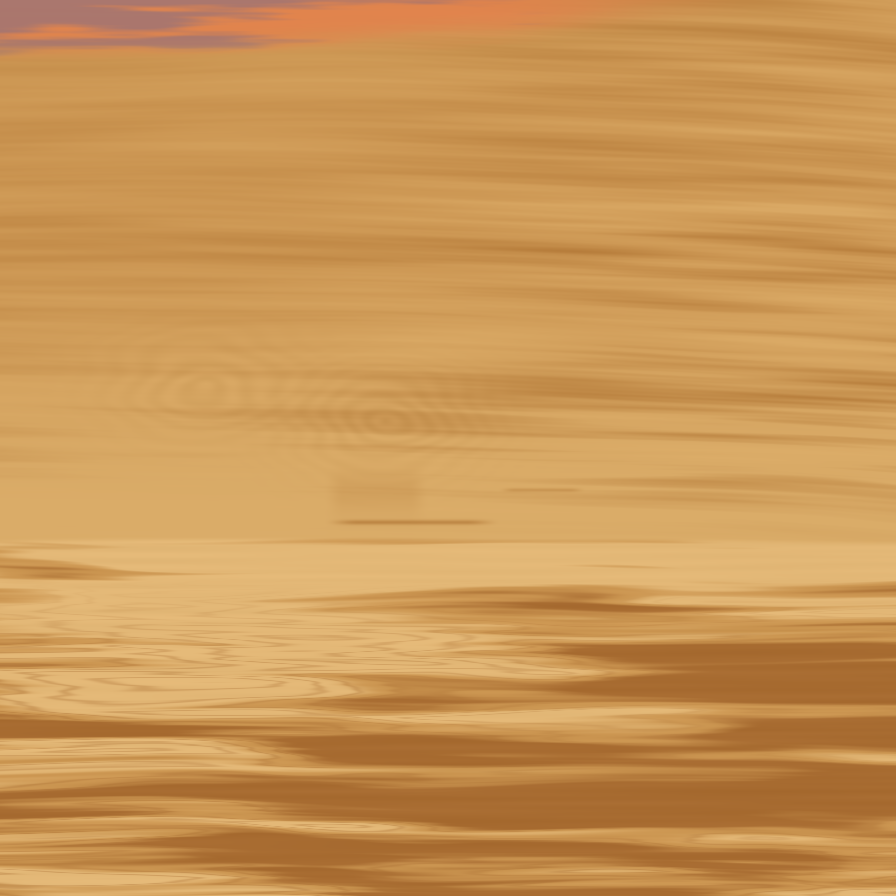
Reproduce this texture procedurally as a Shadertoy shader.

```glsl
// Golden dusk: soft wind-drawn haze above a band of glossy, wood-like water ripples.

const float HORIZON = 0.395;
const vec3 HAZE_LOW = vec3(0.855, 0.675, 0.410);
const vec3 HAZE_HIGH = vec3(0.800, 0.590, 0.325);
const vec3 HAZE_SHADE = vec3(0.680, 0.445, 0.190);
const vec3 HAZE_LIGHT = vec3(0.875, 0.690, 0.420);
const vec3 WATER_PALE = vec3(0.890, 0.720, 0.465);
const vec3 WATER_GOLD = vec3(0.800, 0.590, 0.320);
const vec3 WATER_DARK = vec3(0.655, 0.420, 0.190);
const vec3 CLOUD_MAUVE = vec3(0.650, 0.450, 0.440);
const vec3 CLOUD_CORAL = vec3(0.890, 0.510, 0.300);

vec2 gradientAt(vec2 cell) {
    float h = fract(sin(dot(cell, vec2(127.1, 311.7))) * 43758.55);
    return vec2(cos(6.2832 * h), sin(6.2832 * h));
}

// Gradient noise, roughly -0.6 to 0.6
float gradientNoise(vec2 p) {
    vec2 i = floor(p), f = fract(p);
    vec2 u = f * f * f * (f * (f * 6.0 - 15.0) + 10.0);
    vec2 e = vec2(1.0, 0.0);
    float low = mix(dot(gradientAt(i), f), dot(gradientAt(i + e), f - e), u.x);
    float high = mix(dot(gradientAt(i + e.yx), f - e.yx),
                     dot(gradientAt(i + 1.0), f - 1.0), u.x);
    return mix(low, high, u.y);
}

float fbm(vec2 p, int octaves, float gain) {
    float sum = 0.0, amplitude = 1.0;
    for (int k = 0; k < octaves; k++) {
        sum += amplitude * gradientNoise(p);
        p = p * vec2(1.6, 2.1) + vec2(17.3, 9.1);
        amplitude *= gain;
    }
    return sum;
}

// Soft horizontal dash
float dash(vec2 p, vec2 center, vec2 size) {
    vec2 d = (p - center) / size;
    return exp(-d.y * d.y) * (1.0 - smoothstep(0.6, 1.0, abs(d.x)));
}

// Faint curved ridges fading away from a center
float ridges(vec2 p, vec2 center, float spacing) {
    vec2 d = (p - center) * vec2(1.0, 1.7);
    float arc = length(d) + 0.03 * gradientNoise(p * vec2(6.0, 30.0));
    return sin(6.2832 * arc / spacing) * exp(-dot(d, d) * 90.0);
}

vec3 haze(vec2 p) {
    float height = (p.y - HORIZON) / (1.0 - HORIZON);
    vec3 color = mix(HAZE_LOW, HAZE_HIGH, smoothstep(0.0, 0.6, height));

    // Streaks grow stronger and sag toward the right
    float sag = 0.03 * p.x * p.x + 0.014 * gradientNoise(p * vec2(2.0, 5.0));
    vec2 q = vec2(p.x, p.y + sag);
    float broad = fbm(q * vec2(1.7, 15.0) + 3.7, 3, 0.6);
    float fine = fbm(q * vec2(1.9, 62.0) + 31.0, 3, 0.6);
    float strength = mix(0.42, 1.0, smoothstep(0.15, 0.9, p.x));
    strength *= smoothstep(-0.04, 0.22, height) * mix(1.0, 0.65, smoothstep(0.55, 1.0, height));
    float streak = (0.65 * broad + 0.55 * fine) * strength;
    color = mix(color, HAZE_SHADE, clamp(streak * 1.25 + 0.06 * p.x * strength, 0.0, 0.75));
    color = mix(color, HAZE_LIGHT, clamp(-streak * 1.3, 0.0, 0.7));

    // Ridges and short shadows
    color += 0.012 * ridges(p, vec2(0.23, 0.57), 0.030);
    color += 0.012 * ridges(p, vec2(0.43, 0.53), 0.024);
    float shadow = dash(p, vec2(0.46, 0.417), vec2(0.10, 0.0028));
    shadow += 0.6 * dash(p, vec2(0.605, 0.453), vec2(0.05, 0.0022));
    shadow += 0.3 * dash(p, vec2(0.42, 0.450), vec2(0.06, 0.024));
    return mix(color, HAZE_SHADE, 0.6 * shadow);
}

vec3 addSunsetCloud(vec3 color, vec2 p) {
    float wisp = fbm(p * vec2(4.0, 32.0) + 5.0, 4, 0.55);
    float edge = 0.938 + 0.075 * p.x * p.x + 0.012 * wisp;
    float cover = smoothstep(edge - 0.012, edge + 0.025, p.y);
    cover *= 1.0 - smoothstep(0.5, 0.9, p.x);
    float coral = smoothstep(-0.25, 0.35, wisp + 0.9 * p.x - 14.0 * (p.y - edge - 0.018));
    return mix(color, mix(CLOUD_MAUVE, CLOUD_CORAL, coral), 0.9 * cover);
}

vec3 water(vec2 p) {
    float depth = (HORIZON - p.y) / HORIZON;
    vec2 warp = vec2(0.20, 0.012) * gradientNoise(p * vec2(2.5, 14.0) + 8.0);
    vec2 q = p + warp;
    float swell = fbm(q * vec2(1.8, 23.0) + 12.0, 3, 0.55);
    float ripple = fbm(q * vec2(2.1, 62.0) + 41.0, 3, 0.55);

    // Large brown reflection at the right
    vec2 d = (p - vec2(0.94, 0.17)) / vec2(0.48, 0.11);
    float reflection = exp(-dot(d, d));
    float tone = 0.85 * swell + 0.50 * ripple * (1.0 - 0.5 * reflection);
    tone += mix(-0.24, 0.14, smoothstep(0.0, 0.75, depth)) + 0.42 * reflection;

    // Pale sheets, golden slopes and dark troughs
    vec3 color = mix(WATER_PALE, WATER_GOLD, smoothstep(-0.20, 0.08, tone));
    color = mix(color, WATER_DARK, smoothstep(0.06, 0.36, tone));

    // Thin contour lines follow the swell
    float contour = pow(0.5 + 0.5 * sin(34.0 * swell + 8.0 * ripple), 5.0);
    float lines = contour * smoothstep(0.08, 0.35, depth) * (1.0 - 0.75 * reflection);
    color = mix(color, WATER_DARK, 0.32 * lines);
    return color + 0.022 * gradientNoise(p * vec2(3.0, 150.0));
}

void mainImage(out vec4 fragColor, in vec2 fragCoord) {
    vec2 p = fragCoord / iResolution.xy;
    vec3 sky = addSunsetCloud(haze(p), p);
    float shore = HORIZON + 0.006 * gradientNoise(vec2(p.x * 3.0, 2.5));
    float aboveWater = smoothstep(shore - 0.004, shore + 0.004, p.y);
    fragColor = vec4(clamp(mix(water(p), sky, aboveWater), 0.0, 1.0), 1.0);
}
```
